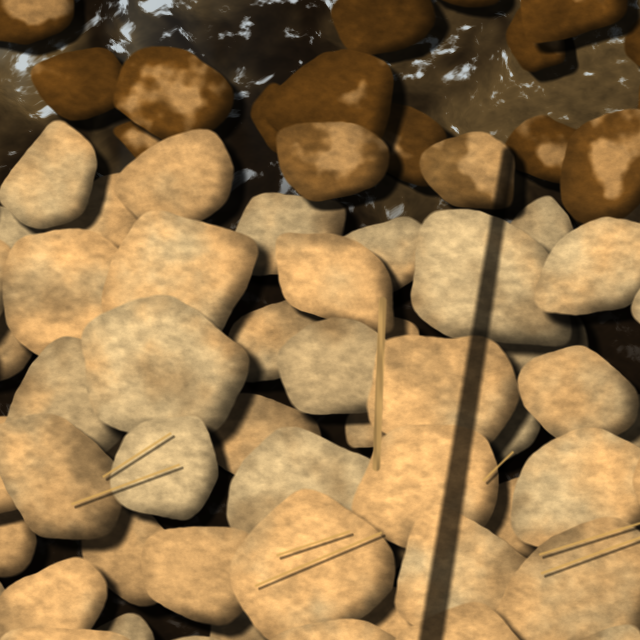
Reproduce this texture procedurally as a WebGL 1 fragment shader.

```glsl
precision highp float;
// Sunlit river stones beside dark, glittering water.
// Rounded random polygons are painted back to front in two jittered grids,
// each with a cast shadow; straws and a long pole shadow lie on top.
uniform vec2 u_resolution;

const vec3 TAN = vec3(0.81, 0.69, 0.49);
const vec3 ORANGE = vec3(0.91, 0.70, 0.44);
const vec3 UMBER = vec3(0.58, 0.46, 0.30);
const vec3 WET_BROWN = vec3(0.36, 0.23, 0.08);
const vec3 OLIVE = vec3(0.35, 0.31, 0.22);
const vec3 GAP = vec3(0.10, 0.07, 0.04);
const vec3 GLINT = vec3(0.80, 0.84, 0.86);
const vec3 STRAW = vec3(0.84, 0.66, 0.36);
const vec2 CELL = vec2(0.205, 0.158);       // grid spacing of the stones
const vec2 SHADOW_SHIFT = vec2(0.018, -0.016);
const float WATERLINE = 0.73;
const float SOFTNESS = 0.0022;              // edge width

float hash(vec2 p) {
  return fract(sin(dot(p, vec2(127.1, 311.7))) * 43758.5453);
}

float noise(vec2 p) {
  vec2 i = floor(p), f = fract(p);
  f = f * f * (3.0 - 2.0 * f);
  return mix(mix(hash(i), hash(i + vec2(1.0, 0.0)), f.x),
             mix(hash(i + vec2(0.0, 1.0)), hash(i + vec2(1.0, 1.0)), f.x), f.y);
}

float fbm(vec2 p) {
  float sum = 0.0, amp = 0.5;
  for (int i = 0; i < 4; i++) {
    sum += amp * noise(p);
    p = mat2(1.6, 1.2, -1.2, 1.6) * p + 7.3;
    amp *= 0.5;
  }
  return sum + amp * 0.5;
}

// Rounded polygon: 0 at the centre, 1 on the rim.
float stoneField(vec2 q, vec2 seed) {
  float sum = 0.0;
  for (int k = 0; k < 6; k++) {
    vec2 key = seed + float(k) * 3.7;
    float angle = (float(k) + 0.8 * hash(key)) * 1.0472;
    float reach = 0.80 + 0.32 * hash(key + 1.9);
    sum += pow(max(dot(q, vec2(cos(angle), sin(angle))) / reach, 1e-4), 7.0);
  }
  return pow(max(sum, 1e-6), 1.0 / 7.0);
}

float segment(vec2 p, vec2 a, vec2 b) {
  vec2 ab = b - a;
  return length(p - a - ab * clamp(dot(p - a, ab) / dot(ab, ab), 0.0, 1.0));
}

float cover(float d) {
  return 1.0 - smoothstep(-SOFTNESS, SOFTNESS, d);
}

// Murky bed with broken reflections, brightest in the stream at the top.
vec3 waterColor(vec2 p) {
  float flow = fbm(p * 6.0 + 2.0 * fbm(p * 4.0));
  float stream = smoothstep(WATERLINE - 0.12, WATERLINE + 0.12, p.y + 0.1 * flow);
  vec3 bed = mix(GAP, mix(WET_BROWN, OLIVE, 0.6), stream * smoothstep(0.3, 0.65, flow));
  float ripple = fbm(p * vec2(42.0, 55.0) + 5.0 * flow);
  float foam = (1.0 - smoothstep(0.0, 0.55, p.x)) * smoothstep(0.42, 0.62, fbm(p * vec2(9.0, 5.0) + 3.0));
  float glitter = smoothstep(0.57, 0.78, ripple + 0.13 * foam);
  bed *= 0.65 + 0.7 * ripple;
  bed += foam * stream * vec3(0.07, 0.10, 0.13);
  return mix(bed, GLINT, glitter * (0.12 + 0.78 * stream));
}

// Mottled surface of one stone; q is the place on it, wet runs from 0 to 1.
vec3 stoneColor(vec2 p, vec2 q, float field, vec2 seed, float wet) {
  vec2 grainPoint = p + seed * 0.37;
  float blotch = fbm(grainPoint * 13.0);
  float grain = fbm(grainPoint * vec2(70.0, 100.0));
  float warm = smoothstep(0.25, 0.75, blotch + 0.7 * (hash(seed + 4.0) - 0.5));
  vec3 dry = mix(TAN, ORANGE, warm);
  float dull = smoothstep(0.52, 0.72, fbm(grainPoint * 8.0 + 9.0));
  dry = mix(dry, UMBER, 0.7 * dull + 0.3 * step(0.8, hash(seed + 6.0)));
  float dryTop = smoothstep(0.52, 0.66, blotch + 0.25 * (0.6 - field) + 0.12 * q.y);
  vec3 soaked = mix(WET_BROWN * (0.7 + 0.7 * blotch), ORANGE * 0.92, 0.7 * dryTop);
  vec3 color = mix(dry, soaked, wet) * (0.80 + 0.42 * grain);
  // The rim turned from the sun falls off; the sunny side stays bright.
  vec2 shadeSide = normalize(SHADOW_SHIFT);
  float away = dot(q, shadeSide) / max(length(q), 0.01);
  float rim = smoothstep(0.62, 1.02, field);
  color *= 1.0 - rim * (0.16 + 0.48 * smoothstep(-0.1, 0.9, away));
  return color * (1.04 - 0.10 * dot(q, shadeSide));
}

vec3 paintStones(vec3 color, vec2 p, float layer) {
  vec2 shift = vec2(0.5 * layer);
  vec2 home = floor(p / CELL + shift);
  vec2 wobble = 0.012 * vec2(fbm(p * 17.0), fbm(p * 17.0 + 31.0)) - 0.006;
  for (int n = 0; n < 9; n++) {
    float row = floor((float(n) + 0.5) / 3.0);
    vec2 cell = home + vec2(float(n) - 3.0 * row - 1.0, 1.0 - row);
    vec2 seed = cell + 19.3 * layer + 3.0;
    vec2 jitter = vec2(hash(seed), hash(seed + 11.0)) - 0.5;
    vec2 center = (cell + 0.5 - shift + 0.45 * jitter) * CELL;
    float wet = smoothstep(WATERLINE - 0.06, WATERLINE + 0.07, center.y + 0.12 * jitter.x);
    if (center.y > WATERLINE + 0.04 && hash(seed + 23.0) > 0.42) continue;
    vec2 radii = vec2(0.118, 0.092) * mix(0.78, 1.18, hash(seed + 5.0));
    radii *= mix(1.0, 0.74, layer) * (1.0 - 0.2 * smoothstep(0.50, 0.75, center.y));
    float turn = 1.5 * (hash(seed + 8.0) - 0.5);
    mat2 spin = mat2(cos(turn), -sin(turn), sin(turn), cos(turn));
    vec2 offset = p + wobble - center;
    if (length(offset) > 0.22) continue;
    float field = stoneField(spin * offset / radii, seed);
    float shadowField = stoneField(spin * (offset - SHADOW_SHIFT) / radii, seed);
    color *= 1.0 - 0.80 * (1.0 - smoothstep(0.94, 1.08, shadowField));
    if (field > 1.1) continue;
    vec3 surface = stoneColor(p, offset / radii, field, seed, wet);
    color = mix(color, surface * mix(1.0, 0.88, layer), cover((field - 1.0) * radii.y));
  }
  return color;
}

// Scattered straws, an upright stick and the long soft shadow of a pole.
vec3 paintStraws(vec3 color, vec2 p) {
  for (int i = 0; i < 7; i++) {
    vec2 key = vec2(float(i), 41.0);
    vec2 root = vec2(0.1 + 0.75 * hash(key), 0.04 + 0.32 * hash(key + 2.0));
    float angle = 0.3 + 0.8 * hash(key + 5.0);
    vec2 tip = root + (0.06 + 0.16 * hash(key + 7.0)) * vec2(cos(angle), sin(angle));
    color *= 1.0 - 0.5 * cover(segment(p - 0.3 * SHADOW_SHIFT, root, tip) - 0.002);
    color = mix(color, STRAW, 0.85 * cover(segment(p, root, tip) - 0.0018));
  }
  float stick = segment(p, vec2(0.588, 0.27), vec2(0.598, 0.53)) - 0.006;
  vec3 bark = mix(UMBER, STRAW, 0.4) * (0.8 + 0.4 * noise(p * vec2(220.0, 30.0)));
  color = mix(color, bark, cover(stick));
  float pole = segment(p, vec2(0.67, -0.02), vec2(0.795, 0.76)) - mix(0.018, 0.007, p.y);
  return color * (1.0 - 0.68 * (1.0 - smoothstep(-0.005, 0.006, pole)));
}

void main() {
  vec2 p = gl_FragCoord.xy / u_resolution.y;
  vec3 color = paintStones(waterColor(p), p, 1.0);
  color = paintStraws(paintStones(color, p, 0.0), p);
  gl_FragColor = vec4(clamp(color, 0.0, 1.0), 1.0);
}
```
